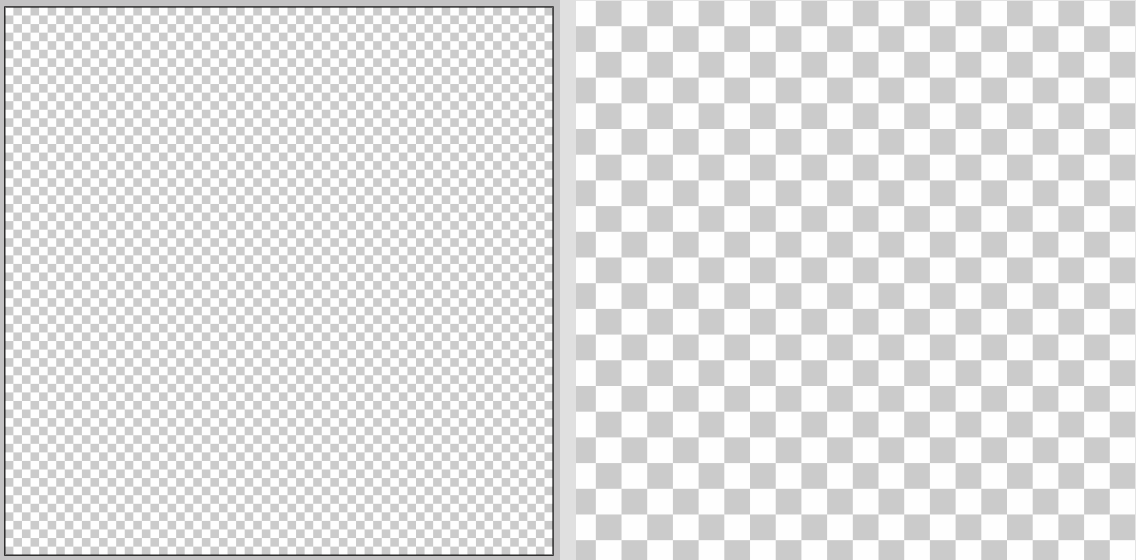
Left: the whole. Right: its middle third, enlarged.
A Shadertoy shader for this pattern:

```glsl
// Signed wave, positive in even cells and negative in odd ones, zero on the edges
vec2 cellWave(vec2 cell) {
    return abs(mod(cell - 0.5, 2.0) - 1.0) - 0.5;
}

// 1 where column and row share parity, with edges softened over one pixel
float checker(vec2 cell, float pixelInCells) {
    vec2 side = clamp(cellWave(cell) * 2.0 / pixelInCells, -1.0, 1.0);
    return 0.5 + 0.5 * side.x * side.y;
}

float boxDistance(vec2 p, float halfSize) {
    vec2 d = abs(p) - halfSize;
    return length(max(d, 0.0)) + min(max(d.x, d.y), 0.0);
}

float coverage(float dist, float pixel) {
    return clamp(0.5 - dist / pixel, 0.0, 1.0);
}

void mainImage(out vec4 fragColor, in vec2 fragCoord) {
    float pixel = 1.0 / iResolution.y;
    vec2 uv = fragCoord * pixel;

    float halfSize = 0.4895;
    vec2 p = uv - 0.4981;
    float frame = boxDistance(p, halfSize);

    // Board of 64 by 64 squares
    float cellSize = 2.0 * halfSize / 64.0;
    vec2 cell = (p + halfSize) / cellSize;
    vec3 board = mix(vec3(0.995), vec3(0.795), checker(cell, pixel / cellSize));

    // Grey margin and thin dark frame
    vec3 color = mix(vec3(0.77, 0.765, 0.768), board, coverage(frame, pixel));
    color = mix(color, vec3(0.03), coverage(abs(frame) - 0.0011, pixel));

    fragColor = vec4(color, 1.0);
}
```
